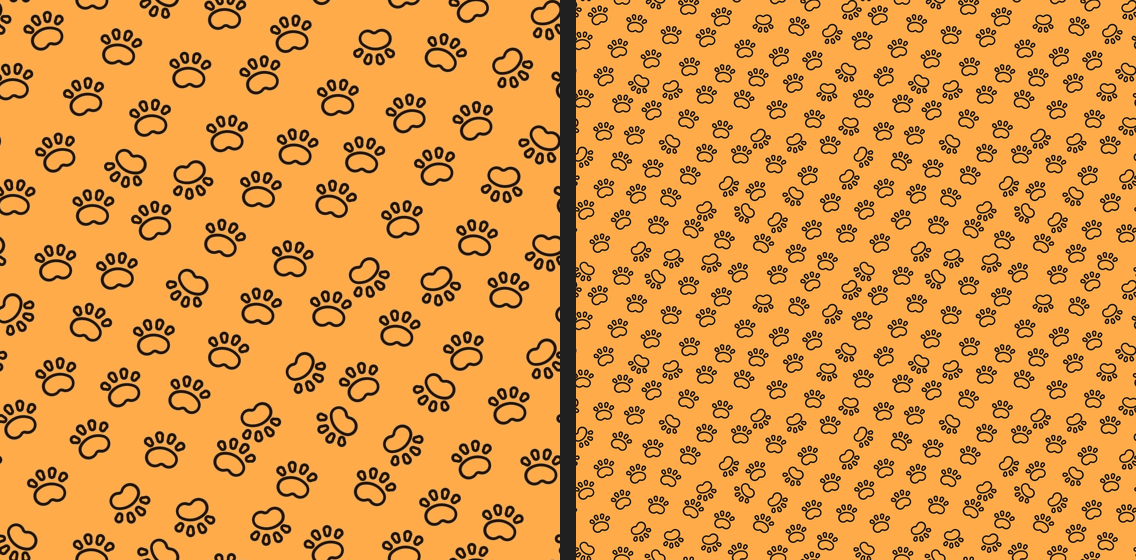
Left, the tile; right, the same tile 2 across and 2 down.
Reproduce this pattern procedurally as a three.js fragment shader.

```glsl
// Outlined paw prints scattered on a warm orange ground, tiling seamlessly.
varying vec2 vUv;

const vec3 GROUND = vec3(1.0, 0.67, 0.29);
const vec3 FRINGE = vec3(0.94, 0.70, 0.40);
const vec3 INK = vec3(0.13, 0.06, 0.015);

const float PAW_UNITS = 1152.0;  // paw units across the canvas
const float SITES = 80.0;        // paws per tile
const float JITTER = 0.025;      // full range of the site offset

// Whole-number skewed lattice: its determinant is SITES, so it wraps.
const mat2 TO_LATTICE = mat2(9.0, 2.0, 5.0, 10.0);
const mat2 FROM_LATTICE = mat2(10.0, -2.0, -5.0, 9.0) / SITES;

float hash(float n, float seed) {
  return fract(sin(n * 12.9898 + seed * 78.233) * 4375.853);
}

vec2 rotate(vec2 p, float angle) {
  float c = cos(angle), s = sin(angle);
  return vec2(c * p.x - s * p.y, s * p.x + c * p.y);
}

// The same index for every repeat of a lattice cell.
float siteIndex(vec2 cell) {
  return mod(9.0 * cell.y - 2.0 * cell.x + 0.5, SITES) - 0.5;
}

// Bean: a thick arc, slightly fuller on its left lobe.
float beanDistance(vec2 p, float radius, float halfAngle, float thickness) {
  float fullness = thickness - 0.06 * p.x;
  vec2 tip = vec2(sin(halfAngle), cos(halfAngle));
  p.x = abs(p.x);
  bool pastTip = tip.y * p.x > tip.x * p.y;
  float d = pastTip ? length(p - radius * tip) : abs(length(p) - radius);
  return d - fullness;
}

// Egg: an upright capsule, wider at its upper end.
float eggDistance(vec2 p, float halfLength, float lowRadius, float highRadius) {
  float t = clamp(0.5 + 0.5 * p.y / halfLength, 0.0, 1.0);
  float axisY = mix(-halfLength, halfLength, t);
  return length(p - vec2(0.0, axisY)) - mix(lowRadius, highRadius, t);
}

// Distance to the outlines of one pad and four toes.
float pawOutline(vec2 p) {
  p.y += 10.0;
  float d = abs(beanDistance(p + vec2(0.0, 21.5), 24.0, 0.646, 16.5));
  for (int i = 0; i < 4; i++) {
    float side = float(i) - 1.5;
    vec2 toe = rotate(p, side * 0.58) - vec2(0.0, 41.0);
    float halfLength = 4.5 - abs(side);
    d = min(d, abs(eggDistance(toe, halfLength, 4.8, 6.5)));
  }
  return d;
}

// Most paws point up with a small tilt, the others hang or lie sideways.
float pawAngle(float site) {
  float tilt = hash(site, 3.0) - 0.5;
  return hash(site, 4.0) < 0.3 ? 3.14159 + tilt * 1.9 : tilt * 0.9;
}

// Distance to the nearest outline among the surrounding sites.
float scatterPaws(vec2 uv) {
  vec2 home = floor(TO_LATTICE * uv);
  float d = 1000.0;
  for (int y = -1; y <= 1; y++) {
    for (int x = -1; x <= 1; x++) {
      vec2 cell = home + vec2(float(x), float(y));
      float site = siteIndex(cell);
      vec2 offset = vec2(hash(site, 1.0), hash(site, 2.0)) - 0.5;
      vec2 center = FROM_LATTICE * (cell + 0.5) + JITTER * offset;
      vec2 p = rotate((uv - center) * PAW_UNITS, pawAngle(site));
      d = min(d, pawOutline(p));
    }
  }
  return d;
}

void main() {
  float d = scatterPaws(vUv);

  // Dark stroke with a soft pale rim
  vec3 color = mix(INK, FRINGE, smoothstep(1.2, 4.6, d));
  color = mix(color, GROUND, smoothstep(4.4, 6.2, d));
  gl_FragColor = vec4(color, 1.0);
}
```
